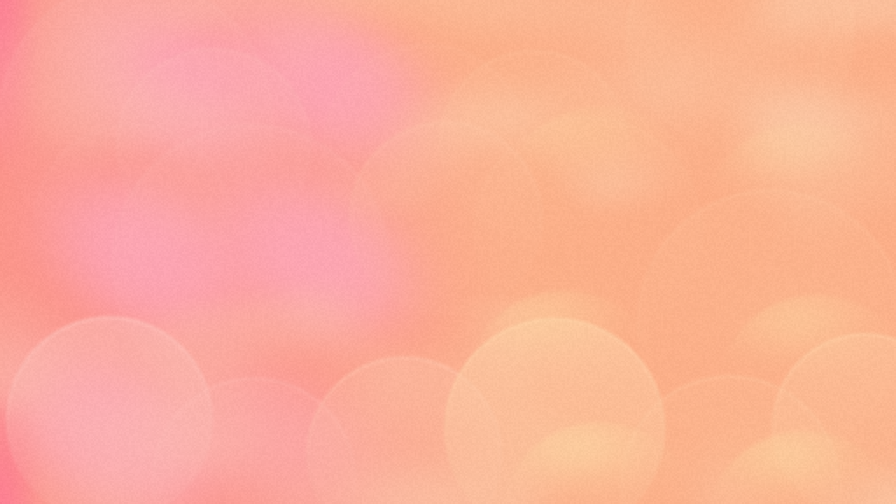
A WebGL 1 fragment shader for this background:

```glsl
precision highp float;

// Warm out-of-focus lights: a coral to peach wash with soft pink glows on the
// left, rimmed bokeh discs scattered on a jittered grid, strongest at the foot,
// and cream glints on the right that are crisp above and melt away below.

uniform vec2 u_resolution;

float hash(vec2 p) {
  vec3 q = fract(vec3(p.xyx) * 0.1031);
  q += dot(q, q.yzx + 33.33);
  return fract((q.x + q.y) * q.z);
}

vec2 hash2(vec2 p) {
  return vec2(hash(p + 3.7), hash(p + 41.3));
}

float noise(vec2 p) {
  vec2 i = floor(p), f = fract(p);
  f = f * f * (3.0 - 2.0 * f);
  return mix(mix(hash(i), hash(i + vec2(1, 0)), f.x),
             mix(hash(i + vec2(0, 1)), hash(i + vec2(1, 1)), f.x), f.y);
}

// Coral on the left and along the foot, peach on the right.
vec3 wash(vec2 p) {
  float drift = noise(p * 3.0 + 7.0) - 0.5;
  float warmth = smoothstep(0.4, 1.2, p.x + 0.4 * drift + 0.25 * (p.y - 0.4));
  return mix(vec3(0.985, 0.585, 0.54), vec3(0.985, 0.68, 0.53), warmth);
}

// Two staggered columns of wide, soft pink glows.
float pinkGlow(vec2 p) {
  float sum = 0.0;
  for (int i = 0; i < 6; i++) {
    float k = float(i);
    vec2 cell = vec2(mod(k, 2.0), floor(k / 2.0));
    vec2 center = vec2(0.21, 0.14) + cell * vec2(0.33, 0.35);
    center.x += 0.06 * cell.y + (hash(cell + 11.0) - 0.5) * 0.06;
    vec2 d = (p - center) / vec2(0.155, 0.13);
    d.x += 0.35 * d.y;
    float strength = 1.6 - 1.1 * cell.x * step(cell.y, 0.5);
    sum += strength * exp(-pow(dot(d, d), 1.2));
  }
  return 1.0 - exp(-sum);
}

// Pale clouds: rosy over the pink side, cream over the peach side.
vec3 addHaze(vec3 col, vec2 p) {
  float cloud = 0.65 * noise(p * vec2(3.0, 3.6) + 19.0)
              + 0.35 * noise(p * vec2(5.0, 8.0) + 31.0);
  float side = smoothstep(0.5, 0.95, p.x);
  vec3 tint = mix(vec3(0.98, 0.735, 0.68), vec3(0.98, 0.785, 0.655), side);
  return mix(col, tint, mix(0.55, 0.8, side) * smoothstep(0.45, 0.8, cloud));
}

// Translucent discs, brightest at their upper rim and near the bottom row.
vec3 addDiscs(vec3 col, vec2 p) {
  for (int i = 0; i < 18; i++) {
    float k = float(i);
    vec2 cell = vec2(mod(k, 6.0), floor(k / 6.0));
    float low = 1.0 - min(cell.y, 1.0);
    vec2 center = vec2(0.19, 0.1) + cell * vec2(0.31, 0.36);
    center += (hash2(cell) - 0.5) * mix(vec2(0.22, 0.24), vec2(0.06, 0.14), low);
    float radius = mix(0.18, mix(0.28, 0.23, low), hash(cell + 23.0));
    float weight = fract(0.8 + k * 0.382);
    vec2 d = p - center;
    float edge = length(d) - radius;
    float upper = smoothstep(-1.0, 1.0, d.y / radius);
    float inside = 1.0 - smoothstep(-0.006, 0.006, edge);
    float rim = exp(-pow((edge + 0.005) / 0.004, 2.0));
    float fill = mix(0.03 + 0.16 * weight, 0.08 + 0.6 * weight * weight, low);
    vec3 tint = mix(vec3(0.98, 0.75, 0.72), vec3(0.985, 0.80, 0.645),
                    smoothstep(0.5, 1.1, center.x));
    col = mix(col, tint, inside * fill * (0.25 + 0.75 * upper));
    float arc = upper * upper * mix(0.1, 0.3, low);
    col = mix(col, tint + 0.03, rim * arc * (0.3 + 0.7 * weight));
  }
  return col;
}

// Cream caps: a disc edge cuts the top, a wide falloff blurs the rest.
float creamGlints(vec2 p) {
  float sum = 0.0;
  for (int i = 0; i < 6; i++) {
    float k = float(i);
    vec2 cell = vec2(mod(k, 2.0), floor(k / 2.0));
    vec2 center = vec2(1.12, 0.08) + cell * vec2(0.46, 0.31);
    center += (hash2(cell + 71.0) - 0.5) * vec2(0.14, 0.08);
    vec2 d = p - center;
    float cap = 1.0 - smoothstep(-0.008, 0.008, length(d + vec2(-0.04, 0.15)) - 0.2);
    vec2 q = d / vec2(0.13, 0.07);
    float strength = mix(0.75, 0.4, cell.y / 2.0);
    sum += strength * (0.25 + 0.75 * cap) * exp(-dot(q, q));
  }
  return min(sum, 1.0);
}

void main() {
  vec2 p = gl_FragCoord.xy / u_resolution.y;

  vec3 col = wash(p);
  col = mix(col, vec3(0.99, 0.65, 0.745), 0.95 * pinkGlow(p));

  // Hot pink bleeding in from the left edge.
  float bleed = 1.0 - smoothstep(0.0, 0.1, p.x);
  col = mix(col, vec3(0.99, 0.49, 0.57),
            bleed * smoothstep(0.15, 0.5, abs(p.y - 0.45)));

  col = addHaze(col, p);
  col = addDiscs(col, p);
  col = mix(col, vec3(0.985, 0.83, 0.63), 0.8 * creamGlints(p));

  col += (hash(floor(p * 288.0)) - 0.5) * 0.023;
  gl_FragColor = vec4(clamp(col, 0.0, 1.0), 1.0);
}
```
